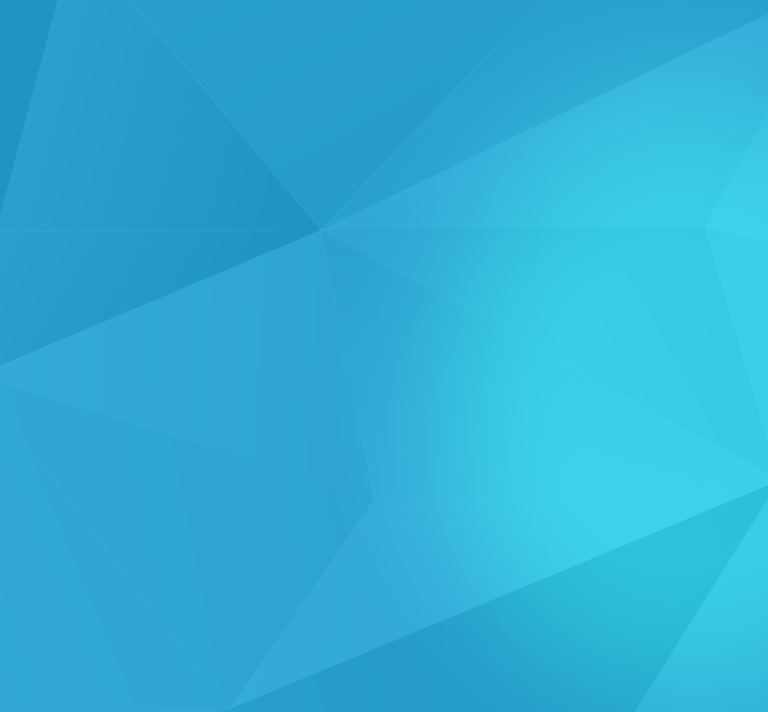
Write a WebGL 1 fragment shader that draws this background.

```glsl
precision highp float;

// Low-poly background: flat triangular facets fan out from shared corners.
// Each facet shades linearly between the lightness of its three corners,
// over a blue field with a soft cyan glow at the right.

uniform vec2 u_resolution;

#define BLUE vec3(0.17, 0.63, 0.81)
#define CYAN vec3(0.22, 0.80, 0.90)
#define GLOW_CENTER vec2(0.911, 0.438)
#define GLOW_SQUASH 0.85
#define GLOW_INNER 0.18
#define GLOW_OUTER 0.53
#define CREASE_WIDTH 0.0018
#define CREASE_LIGHT 0.02

float cross2(vec2 a, vec2 b) {
  return a.x * b.y - a.y * b.x;
}

// Signed distance to the line through a and b, positive on its left
float side(vec2 p, vec2 a, vec2 b) {
  return cross2(b - a, p - a) / length(b - a);
}

// Blends one triangle into the lightness; light holds its corner values
void facet(inout float shade, vec2 p, vec2 a, vec2 b, vec2 c, vec3 light) {
  float area = cross2(b - a, c - a);
  vec3 weight = vec3(cross2(c - b, p - b), cross2(a - c, p - c),
                     cross2(b - a, p - a)) / area;
  float inside = sign(area) * side(p, a, b);
  inside = min(inside, sign(area) * side(p, b, c));
  inside = min(inside, sign(area) * side(p, c, a));
  float coverage = clamp(inside * u_resolution.y + 0.5, 0.0, 1.0);
  shade = mix(shade, dot(weight, light), coverage);
}

// Faint bright line along a fold
float crease(vec2 p, vec2 a, vec2 b) {
  vec2 ab = b - a;
  float t = clamp(dot(p - a, ab) / dot(ab, ab), 0.0, 1.0);
  float d = length(p - a - ab * t);
  float width = max(CREASE_WIDTH, 1.0 / u_resolution.y);
  return CREASE_LIGHT * (1.0 - smoothstep(0.0, width, d));
}

void main() {
  vec2 p = gl_FragCoord.xy / u_resolution;

  // Shared corners, some just beyond the canvas
  vec2 hub = vec2(0.418, 0.677);
  vec2 fold = vec2(0.487, 0.299);
  vec2 foot = vec2(0.297, 0.003);
  vec2 cusp = vec2(0.918, 0.681);
  vec2 east = vec2(1.015, 0.325);
  vec2 eastRim = vec2(1.091, 0.635);
  vec2 west = vec2(-0.005, 0.676);
  vec2 westLow = vec2(-0.032, 0.472);
  vec2 topLeft = vec2(0.098, 1.092);
  vec2 topMid = vec2(1.0, 1.337);
  vec2 topRight = vec2(1.091, 1.028);
  vec2 base = vec2(0.815, -0.02);

  float shade = 0.0;

  // Upper facets
  facet(shade, p, west, topLeft, vec2(-0.3, 1.1), vec3(-0.045));
  facet(shade, p, west, topLeft, hub, vec3(0.0, 0.0, -0.05));
  facet(shade, p, hub, topLeft, topMid, vec3(-0.02, 0.0, -0.01));
  facet(shade, p, hub, topMid, topRight, vec3(0.0, -0.01, -0.01));
  facet(shade, p, hub, topRight, cusp, vec3(0.03, 0.035, 0.005));

  // Right facets
  facet(shade, p, cusp, topRight, eastRim, vec3(0.025, 0.045, 0.03));
  facet(shade, p, cusp, eastRim, east, vec3(0.01, 0.02, 0.01));
  facet(shade, p, hub, cusp, east, vec3(0.02, -0.01, -0.005));
  facet(shade, p, hub, fold, east, vec3(0.0, 0.03, 0.015));

  // Lower facets
  facet(shade, p, fold, foot, east, vec3(0.035, 0.04, 0.015));
  facet(shade, p, foot, base, east, vec3(-0.01, -0.035, -0.05));
  facet(shade, p, east, base, vec2(1.2, -0.1), vec3(0.0, 0.01, 0.01));

  // Left facets
  facet(shade, p, west, hub, westLow, vec3(0.0, -0.05, -0.01));
  facet(shade, p, westLow, hub, fold, vec3(0.04, 0.015, 0.01));
  facet(shade, p, westLow, fold, foot, vec3(0.02, 0.01, 0.015));
  facet(shade, p, westLow, foot, vec2(-0.1), vec3(0.02, 0.015, 0.03));
  facet(shade, p, foot, vec2(-0.05, 0.024), vec2(-0.05), vec3(0.03));

  // Fold highlights
  shade += crease(p, hub, topLeft);
  shade += crease(p, hub, topMid);
  shade += crease(p, hub, west);
  shade += 0.6 * crease(p, hub, fold);
  shade += 0.6 * crease(p, hub, east);
  shade += 0.6 * crease(p, cusp, east);
  shade += 0.6 * crease(p, westLow, foot);

  // Cyan glow over the blue field
  float aspect = u_resolution.x / u_resolution.y;
  float reach = length((p - GLOW_CENTER) * vec2(aspect, GLOW_SQUASH));
  float glow = 1.0 - smoothstep(GLOW_INNER, GLOW_OUTER, reach);
  gl_FragColor = vec4(mix(BLUE, CYAN, glow) + shade, 1.0);
}
```
